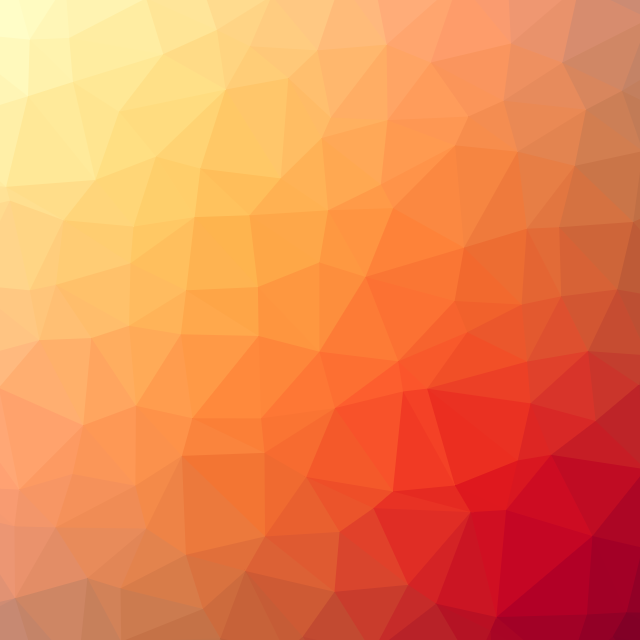
A WebGL 2 fragment shader for this background:

```glsl
#version 300 es
precision highp float;
// Low-poly triangle mosaic, shaded from pale yellow through orange to deep red.
uniform vec2 u_resolution;
out vec4 fragColor;

const float CELLS = 10.4;                 // grid cells per canvas height
const vec2 GRID_OFFSET = vec2(0.2, 0.74); // grid shift, in cells
const float JITTER = 0.8;                 // corner scatter in cells, below 1
const uvec2 SEED = uvec2(71u, 23u);
const int STOPS = 9;
const vec3 RAMP[STOPS] = vec3[STOPS](
    vec3(255, 255, 204), vec3(255, 237, 160), vec3(254, 217, 118),
    vec3(254, 178, 76), vec3(253, 141, 60), vec3(252, 78, 42),
    vec3(227, 26, 28), vec3(189, 0, 38), vec3(128, 0, 38));
// Linear RGB to and from XYZ, relative to the D65 white point
const mat3 RGB_TO_XYZ = mat3(0.4339, 0.2126, 0.0178, 0.3762, 0.7152, 0.1095, 0.1899, 0.0722, 0.8727);
const mat3 XYZ_TO_RGB = mat3(3.0801, -0.9209, 0.0529, -1.5372, 1.8758, -0.2040, -0.5429, 0.0452, 1.1509);

// The two facets nearest to a spot: inner distance to the edge, and middle
struct Nearest { float firstDepth, secondDepth; vec2 firstMiddle, secondMiddle; };

// Colour space conversion
vec3 rgbToLab(vec3 rgb) {
    vec3 light = mix(rgb / 12.92, pow((rgb + 0.055) / 1.055, vec3(2.4)), step(0.04045, rgb));
    vec3 xyz = RGB_TO_XYZ * light;
    vec3 f = mix(7.787 * xyz + 0.13793, pow(xyz, vec3(1.0 / 3.0)), step(0.008856, xyz));
    return vec3(116.0 * f.y - 16.0, 500.0 * (f.x - f.y), 200.0 * (f.y - f.z));
}

vec3 labToRgb(vec3 lab) {
    float fy = (lab.x + 16.0) / 116.0;
    vec3 f = vec3(fy + lab.y / 500.0, fy, fy - lab.z / 200.0);
    vec3 xyz = mix((f - 0.13793) / 7.787, f * f * f, step(0.2069, f));
    vec3 light = clamp(XYZ_TO_RGB * xyz, 0.0, 1.0);
    return mix(light * 12.92, 1.055 * pow(light, vec3(1.0 / 2.4)) - 0.055, step(0.0031308, light));
}

vec3 rampLab(float t) {
    float s = clamp(t, 0.0, 1.0) * float(STOPS - 1);
    int i = min(int(s), STOPS - 2);
    return mix(rgbToLab(RAMP[i] / 255.0), rgbToLab(RAMP[i + 1] / 255.0), s - float(i));
}

// Integer hash giving one scattered corner per cell
vec2 cellPoint(ivec2 cell) {
    uvec2 v = (uvec2(cell + 64) + SEED) * 1664525u + 1013904223u;
    v += v.yx * 1664525u;
    v ^= v >> 16u;
    v += v.yx * 1664525u;
    v ^= v >> 16u;
    return vec2(cell) + 0.5 + JITTER * (vec2(v & 65535u) / 65535.0 - 0.5);
}

float cross2(vec2 a, vec2 b) { return a.x * b.y - a.y * b.x; }

// Signed distance from the origin to a line, positive on its left
float leftOf(vec2 a, vec2 b) { return cross2(a, b) / length(b - a); }

// Rank one counterclockwise facet, its corners relative to the spot
void addFacet(vec2 a, vec2 b, vec2 c, inout Nearest near) {
    float depth = min(leftOf(a, b), min(leftOf(b, c), leftOf(c, a)));
    vec2 middle = (a + b + c) / 3.0;
    if (depth > near.firstDepth) {
        near.secondDepth = near.firstDepth;
        near.secondMiddle = near.firstMiddle;
        near.firstDepth = depth;
        near.firstMiddle = middle;
    } else if (depth > near.secondDepth) {
        near.secondDepth = depth;
        near.secondMiddle = middle;
    }
}

// Split each scattered quad around p along its Delaunay diagonal
Nearest findFacets(vec2 p) {
    Nearest near = Nearest(-100.0, -100.0, vec2(0.0), vec2(0.0));
    ivec2 base = ivec2(floor(p - 1.0));
    for (int n = 0; n < 4; n++) {
        ivec2 cell = base + ivec2(n & 1, n >> 1);
        vec2 a = cellPoint(cell) - p;
        vec2 b = cellPoint(cell + ivec2(1, 0)) - p;
        vec2 c = cellPoint(cell + ivec2(1, 1)) - p;
        vec2 d = cellPoint(cell + ivec2(0, 1)) - p;
        float turn = cross2(c - b, a - b) * dot(a - d, c - d) + dot(c - b, a - b) * cross2(a - d, c - d);
        bool splitBD = turn < 0.0;
        addFacet(a, b, splitBD ? d : c, near);
        addFacet(splitBD ? b : a, c, d, near);
    }
    return near;
}

// Flat colour: horizontal and vertical ramps averaged at the facet middle
vec3 facetColor(vec2 middle) {
    vec2 place = (middle - GRID_OFFSET) / CELLS;
    float across = place.x * u_resolution.y / u_resolution.x;
    return labToRgb(0.5 * (rampLab(across) + rampLab(1.0 - place.y)));
}

void main() {
    float pixel = CELLS / u_resolution.y;
    vec2 p = gl_FragCoord.xy * pixel + GRID_OFFSET;
    Nearest near = findFacets(p);
    vec3 color = facetColor(p + near.firstMiddle);
    // Blend with the neighbouring facet across the edge
    float blend = clamp(0.5 + near.secondDepth / pixel, 0.0, 0.5);
    if (blend > 0.0) color = mix(color, facetColor(p + near.secondMiddle), blend);
    fragColor = vec4(color, 1.0);
}
```
